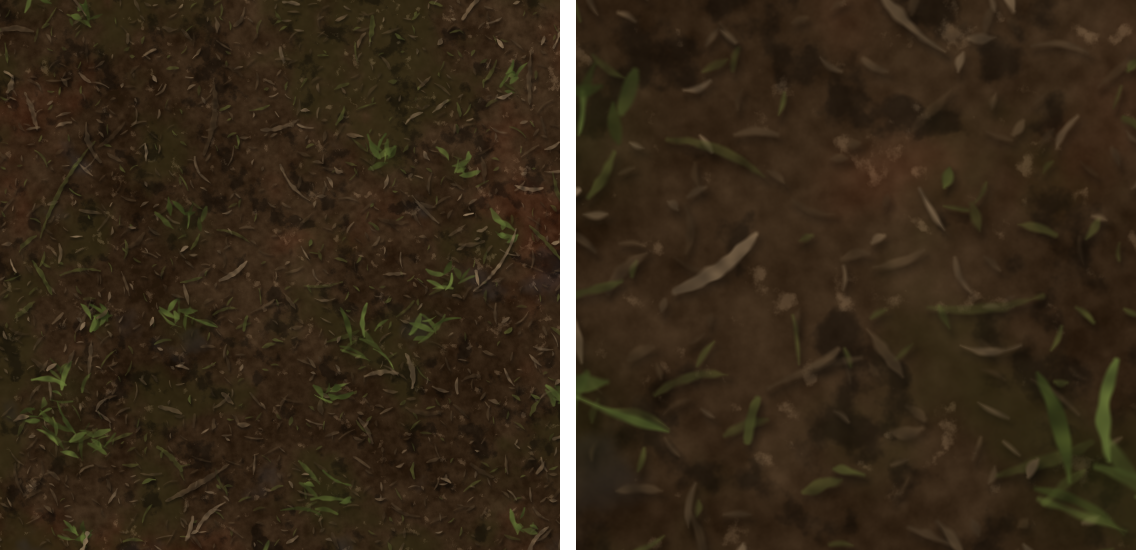
Left, the full canvas; right, a detail of the centre.
This texture is drawn by a WebGL 1 fragment shader. Its source:

```glsl
precision highp float;
// Dark damp soil strewn with dry litter, thin stalks and small green tufts.
// Layered noise makes the ground; jittered grids scatter ragged, tapered
// slivers at several sizes, and fans of the same slivers form the plants.
uniform vec2 u_resolution;

float hash(vec2 p) {
  return fract(sin(dot(p, vec2(127.1, 311.7))) * 43758.5453);
}

vec2 hash2(vec2 p) {
  return vec2(hash(p), hash(p + 37.3));
}

float noise(vec2 p) {
  vec2 i = floor(p), f = fract(p);
  f = f * f * (3.0 - 2.0 * f);
  return mix(mix(hash(i), hash(i + vec2(1.0, 0.0)), f.x),
             mix(hash(i + vec2(0.0, 1.0)), hash(i + 1.0), f.x), f.y);
}

float fbm(vec2 p) {
  float sum = 0.0, gain = 0.5;
  for (int i = 0; i < 5; i++) {
    sum += gain * noise(p);
    p = mat2(1.6, 1.2, -1.2, 1.6) * p + 5.7;
    gain *= 0.5;
  }
  return sum;
}

// Signed distance to a bent sliver: size holds half length and half width.
float sliver(vec2 p, float angle, vec2 size, float bend) {
  float c = cos(angle), s = sin(angle);
  p = vec2(c * p.x + s * p.y, c * p.y - s * p.x);
  float t = clamp(p.x / size.x, -1.0, 1.0);
  p.y -= bend * size.x * (t * t - 0.4);
  return length(vec2(p.x - t * size.x, p.y)) - size.y * (1.0 - 0.65 * t * t);
}

float cover(float d, float blur) {
  return 1.0 - smoothstep(-blur, blur, d);
}

vec3 soil(vec2 p) {
  float broad = fbm(p * 4.0 + 3.0), clods = fbm(p * 28.0), grain = fbm(p * 95.0 + 9.0);
  float light = 0.43 + 0.8 * (broad - 0.48) + 0.75 * (clods - 0.48) + 0.75 * (grain - 0.48);
  vec3 col = mix(vec3(0.135, 0.085, 0.04), vec3(0.275, 0.205, 0.135), clamp(light, 0.0, 1.0));
  col += vec3(0.04, 0.002, 0.0) * smoothstep(0.52, 0.72, fbm(p * 5.0 + 21.0));
  col = mix(col, vec3(0.18, 0.155, 0.07), 0.65 * smoothstep(0.48, 0.66, fbm(p * 7.0 + 47.0)));
  col = mix(col, vec3(0.19, 0.17, 0.165), 0.5 * smoothstep(0.66, 0.8, fbm(p * 8.0 + 71.0)));
  // Small dark hollows and pale crumbs
  col *= 1.0 - 0.35 * smoothstep(0.56, 0.72, fbm(p * 32.0 + 90.0));
  return col + vec3(0.12, 0.105, 0.085) * smoothstep(0.64, 0.8, fbm(p * 62.0 + 130.0));
}

// One jittered grid of dry slivers, each with a soft shadow under it.
vec3 litter(vec3 col, vec2 p, float scale, float amount, vec2 size, float strength) {
  vec2 cell = floor(p * scale);
  for (int y = -1; y <= 1; y++) {
    for (int x = -1; x <= 1; x++) {
      vec2 id = cell + vec2(x, y), key = id + scale * 3.1;
      vec2 q = p - (id + 0.1 + 0.8 * hash2(key)) / scale;
      vec2 shape = size * (0.45 + 0.75 * hash2(key + 11.0));
      float angle = 6.283 * hash(key + 23.0), bend = 0.45 * (hash(key + 31.0) - 0.5);
      float present = step(hash(key + 41.0), amount), tone = hash(key + 53.0);
      float ragged = 0.9 * shape.y * (noise(p * 130.0) - 0.5);
      float d = sliver(q, angle, shape, bend) + ragged;
      float shade = sliver(q + vec2(-0.002, 0.004), angle, shape, bend);
      vec3 tint = mix(vec3(0.27, 0.21, 0.14), vec3(0.5, 0.42, 0.32), tone * tone);
      tint = mix(tint, vec3(0.3, 0.31, 0.15), step(0.72, hash(key + 67.0)));
      tint *= 0.7 + 0.6 * noise(p * 120.0);
      col *= 1.0 - 0.4 * strength * present * cover(shade, 0.005);
      col = mix(col, tint, present * strength * (0.5 + 0.5 * tone) * cover(d, 0.0016));
    }
  }
  return col;
}

// Fans of muted green blades rooted loosely around a point in some cells.
vec3 tufts(vec3 col, vec2 p, float scale, float amount, float reach) {
  vec2 cell = floor(p * scale);
  for (int y = -1; y <= 1; y++) {
    for (int x = -1; x <= 1; x++) {
      vec2 id = cell + vec2(x, y), key = id + scale * 7.7;
      vec2 q = p - (id + 0.15 + 0.7 * hash2(key)) / scale;
      float present = step(hash(key + 5.0), amount);
      float lean = 1.57 + 1.6 * (hash(key + 8.0) - 0.5);
      col = mix(col, vec3(0.14, 0.15, 0.055), 0.5 * present * cover(length(q) - 0.4 * reach, reach));
      for (int b = 0; b < 8; b++) {
        vec2 seed = key + float(b) * 13.7;
        float angle = lean + 3.4 * (hash(seed) - 0.5);
        float len = reach * (0.15 + 0.5 * hash(seed + 2.0));
        vec2 root = 1.2 * reach * (hash2(seed + 4.0) - 0.5);
        vec2 mid = root + len * vec2(cos(angle), sin(angle));
        float d = sliver(q - mid, angle, vec2(len, 0.002 + 0.004 * hash(seed + 6.0)), 0.6 * (hash(seed + 9.0) - 0.5));
        d += 0.003 * (noise(p * 90.0) - 0.5);
        vec3 green = mix(vec3(0.19, 0.22, 0.09), vec3(0.37, 0.42, 0.2), hash(seed + 12.0));
        green *= 0.7 + 0.6 * noise(p * 80.0);
        col = mix(col, green, present * (0.5 + 0.4 * hash(seed + 15.0)) * cover(d, 0.002));
      }
    }
  }
  return col;
}

void main() {
  vec2 p = gl_FragCoord.xy / u_resolution.y;
  vec3 col = soil(p);
  // Litter from crumbs up to long stalks, with plants between
  col = litter(col, p, 47.0, 0.4, vec2(0.007, 0.0022), 0.65);
  col = litter(col, p, 23.0, 0.6, vec2(0.016, 0.0028), 0.6);
  col = litter(col, p, 11.0, 0.6, vec2(0.03, 0.0045), 0.65);
  col = tufts(col, p, 9.0, 0.2, 0.03);
  col = litter(col, p, 4.3, 0.7, vec2(0.085, 0.0055), 0.9);
  col = tufts(col, p, 4.3, 0.4, 0.055);
  col = litter(col, p, 19.0, 0.15, vec2(0.012, 0.0035), 1.0);
  gl_FragColor = vec4(col, 1.0);
}
```
